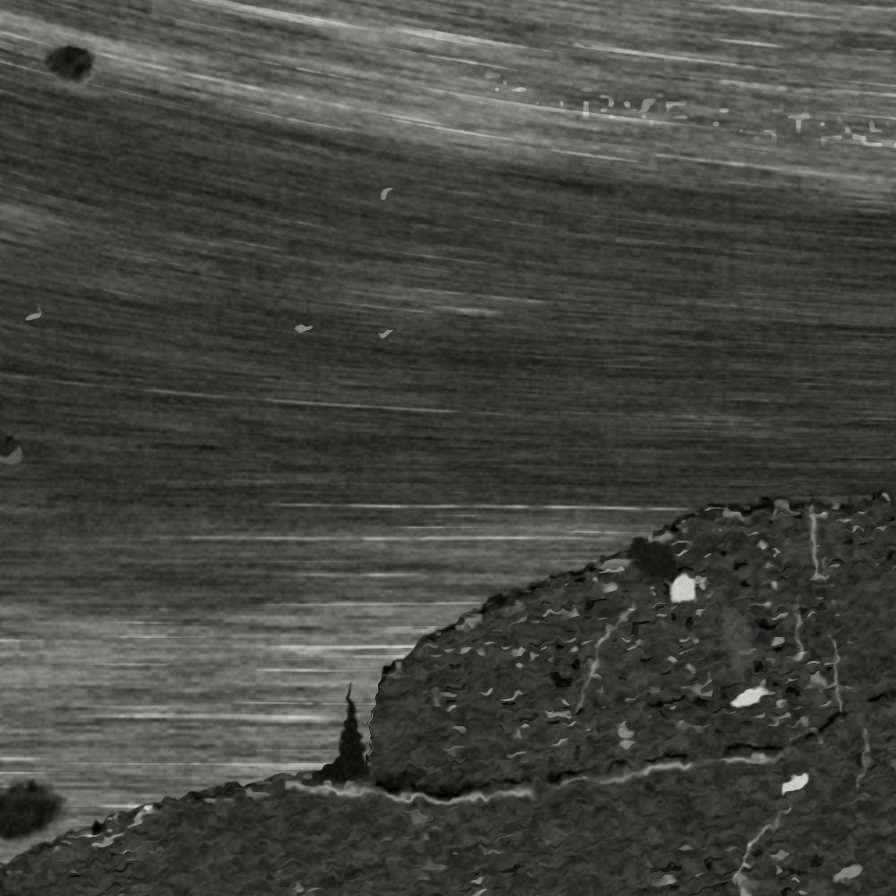
Reproduce this texture procedurally as a Shadertoy shader.

```glsl
// Curved brushed strokes in grey paint above a dark, chipped and scratched slab.

float hash(vec2 p) {
  return fract(sin(dot(p, vec2(127.1, 311.7))) * 43758.5);
}

float noise(vec2 p) {
  vec2 i = floor(p), f = fract(p);
  f = f * f * (3.0 - 2.0 * f);
  return mix(mix(hash(i), hash(i + vec2(1, 0)), f.x),
             mix(hash(i + vec2(0, 1)), hash(i + 1.0), f.x), f.y);
}

vec2 wobble(vec2 p, float freq) {
  return vec2(noise(p * freq), noise(p * freq + 20.0)) - 0.5;
}

float segmentDist(vec2 p, vec2 a, vec2 b) {
  vec2 d = b - a;
  return length(p - a - d * clamp(dot(p - a, d) / dot(d, d), 0.0, 1.0));
}

// Bell curve of width w
float bell(float x, float w) { return exp(-x * x / (w * w)); }

// Tilted soft ellipse: centre in xy, radii in zw
float blob(vec2 p, vec4 e, float tilt) {
  float c = cos(tilt), s = sin(tilt);
  return smoothstep(1.2, 0.75, length(mat2(c, -s, s, c) * (p - e.xy) / e.zw));
}

float slabEdge(float x) {
  float low = 0.036 + 0.5 * x - 0.6 * x * x;
  float high = 0.2 + 0.35 * sqrt(max(x - 0.41, 0.0))
    + 0.018 * smoothstep(0.68, 0.78, x) - 0.035 * smoothstep(0.78, 1.0, x);
  return mix(low, high, smoothstep(0.4, 0.425, x));
}

float brushedPaint(vec2 p) {
  // Height at which each stroke meets the left side
  float s = p.y + 0.26 * smoothstep(0.36, 0.78, p.y) * (p.x - 0.35 * p.x * p.x);
  s += 0.003 * (noise(p * vec2(5, 9)) - 0.5);
  // Broad bands of light
  float tone = 0.205 + 0.17 * smoothstep(0.915, 0.965, s);
  tone += 0.05 * smoothstep(0.8, 0.93, s) * (1.0 - p.x);
  tone -= 0.09 * smoothstep(0.97, 1.0, s) * smoothstep(0.4, 0.0, p.x);
  tone += 0.11 * bell(s - 0.755, 0.04) * (1.0 - 0.75 * p.x);
  tone += 0.045 * smoothstep(0.45, 0.38, p.y);
  tone += 0.07 * smoothstep(0.44, 0.41, p.y) * smoothstep(0.15, 0.55, p.x);
  tone += 0.15 * smoothstep(0.35, 0.28, p.y + 0.03 * (noise(p * vec2(6, 30)) - 0.5));
  // Bristle marks from coarse to fine
  float marks = 0.0, freq = 38.0;
  for (int i = 0; i < 4; i++) {
    float mark = noise(vec2(p.x * (1.5 + 0.06 * freq) + freq, s * freq)) - 0.5;
    marks += mark * (0.17 + 0.0011 * freq);
    freq *= 1.85;
  }
  marks += 0.3 * (noise(vec2(p.x * 110.0, s * 250.0)) - 0.5);
  tone *= 1.0 + marks;
  float ridge = noise(vec2(p.x * 6.0 + 7.0, s * 190.0));
  tone += 0.23 * smoothstep(0.7, 0.97, ridge) * smoothstep(0.18, 0.42, tone);
  // Long single ridges: height, start, end, strength
  vec4 ridges[5] = vec4[5](vec4(0.444, 0.32, 0.76, 0.4), vec4(0.402, 0.18, 0.68, 0.3),
    vec4(0.359, 0.33, 0.48, 0.28), vec4(0.583, 0, 0.57, 0.2), vec4(0.968, 0.05, 1, 0.2));
  for (int i = 0; i < 5; i++) {
    vec4 r = ridges[i];
    float span = smoothstep(-0.03, 0.04, p.x - r.y) * smoothstep(-0.03, 0.04, r.z - p.x);
    tone += r.w * span * bell(s - r.x, 0.0024) * (0.2 + noise(p * vec2(50, 150)));
  }
  // Crumbs along the upper right stroke
  float crumbs = smoothstep(0.72, 0.9, noise(p * vec2(110, 130)));
  return tone + 0.3 * crumbs * bell(s - 1.018, 0.016) * smoothstep(0.48, 0.58, p.x);
}

float slab(vec2 p, vec2 w) {
  vec2 q = vec2(w.x + 0.3 * p.y, w.y - 0.22 * p.x);
  float tone = 0.195 + 0.06 * (noise(q * vec2(25, 90)) - 0.5) + 0.13 * (noise(q * vec2(100, 220)) - 0.5);
  float patches = smoothstep(0.3, 0.75, noise(p * 9.0 + 3.0)), fleck = noise(q * vec2(65, 150));
  tone += patches * (0.33 * smoothstep(0.74, 0.95, fleck) - 0.13 * smoothstep(0.22, 0.08, fleck));
  // Crease with a pale lower lip
  float lip = w.y - 0.118 - 0.036 * smoothstep(0.55, 0.86, p.x)
    - 0.06 * smoothstep(0.86, 1.0, p.x) + 0.01 * bell(p.x - 0.5, 0.07);
  float broken = smoothstep(0.2, 0.6, noise(p * vec2(45, 60)));
  float mouth = smoothstep(0.41, 0.43, p.x) * smoothstep(0.55, 0.51, p.x);
  tone -= 0.16 * bell(lip - 0.012, 0.003 + 0.006 * mouth) * max(mouth, broken * step(0.42, p.x));
  tone += 0.33 * bell(lip, 0.0035) * broken * smoothstep(0.3, 0.34, p.x) * smoothstep(0.9, 0.86, p.x);
  // Scratches
  vec4 lines[8] = vec4[8](vec4(0.71, 0.329, 0.671, 0.284), vec4(0.671, 0.284, 0.647, 0.212),
    vec4(0.907, 0.433, 0.908, 0.362), vec4(0.888, 0.329, 0.892, 0.271), vec4(0.931, 0.284, 0.937, 0.206),
    vec4(0.966, 0.18, 0.961, 0.125), vec4(0.885, 0.098, 0.84, 0.062), vec4(0.84, 0.062, 0.82, 0.017));
  for (int i = 0; i < 8; i++)
    tone += 0.28 * bell(segmentDist(w, lines[i].xy, lines[i].zw), 0.0028) * (0.2 + noise(p * 110.0));
  tone = mix(tone, 0.1, blob(w, vec4(0.73, 0.375, 0.032, 0.02), -0.6));
  return mix(tone, 0.32, 0.6 * blob(w, vec4(0.82, 0.288, 0.015, 0.042), 0.25));
}

void mainImage(out vec4 fragColor, in vec2 fragCoord) {
  vec2 p = fragCoord / iResolution.xy;
  vec2 w = p + 0.008 * wobble(p, 55.0) + 0.007 * wobble(p, 140.0);
  float edge = w.y - slabEdge(w.x);
  float inSlab = smoothstep(0.002, -0.002, edge);
  float tone = mix(brushedPaint(p), slab(p, w), inSlab);
  // Shadowed, flecked rim of the slab
  tone -= 0.1 * bell(edge + 0.005, 0.006) * smoothstep(0.3, 0.6, noise(p * 40.0));
  tone += 0.3 * bell(edge + 0.01, 0.008) * smoothstep(0.6, 0.85, noise(p * vec2(90, 150)));
  // Dark spike on the rim
  float width = 0.004 + 0.17 * (0.212 - w.y) + 0.025 * smoothstep(0.165, 0.13, w.y) * step(w.x, 0.393);
  float spike = smoothstep(0.003, -0.003, abs(w.x - 0.393) - width);
  tone = mix(tone, 0.07, spike * smoothstep(0.128, 0.136, w.y));
  // Pits with a pale lower rim
  vec4 pits[3] = vec4[3](vec4(0.081, 0.93, 0.024, 0.02), vec4(0.005, 0.503, 0.014, 0.012),
    vec4(0.02, 0.093, 0.049, 0.032));
  for (int i = 0; i < 3; i++) {
    tone = mix(tone, 0.43, 0.7 * blob(w + vec2(-0.003, 0.01), pits[i], 0.2));
    tone = mix(tone, 0.05 + 0.12 * noise(p * 90.0), blob(w, pits[i], 0.2));
  }
  // Bright chips: centre and length
  vec3 chips[9] = vec3[9](vec3(0.762, 0.342, 0.018), vec3(0.838, 0.224, 0.019), vec3(0.886, 0.124, 0.016),
    vec3(0.945, 0.026, 0.018), vec3(0.43, 0.628, 0.009), vec3(0.335, 0.631, 0.008),
    vec3(0.036, 0.648, 0.009), vec3(0.43, 0.785, 0.01), vec3(0.723, 0.88, 0.01));
  for (int i = 0; i < 9; i++) {
    vec4 chip = vec4(chips[i], chips[i].z * (i == 0 ? 0.7 : 0.45));
    tone = mix(tone, i < 3 ? 0.85 : 0.55, 0.9 * blob(w, chip, i == 0 ? -0.2 : 0.5));
  }
  tone += 0.05 * (noise(p * 250.0) - 0.5);
  vec3 tint = mix(vec3(0.003, 0, -0.015), vec3(-0.003, 0.002, -0.013), inSlab);
  fragColor = vec4(clamp(tone + tint, 0.0, 1.0), 1);
}
```
